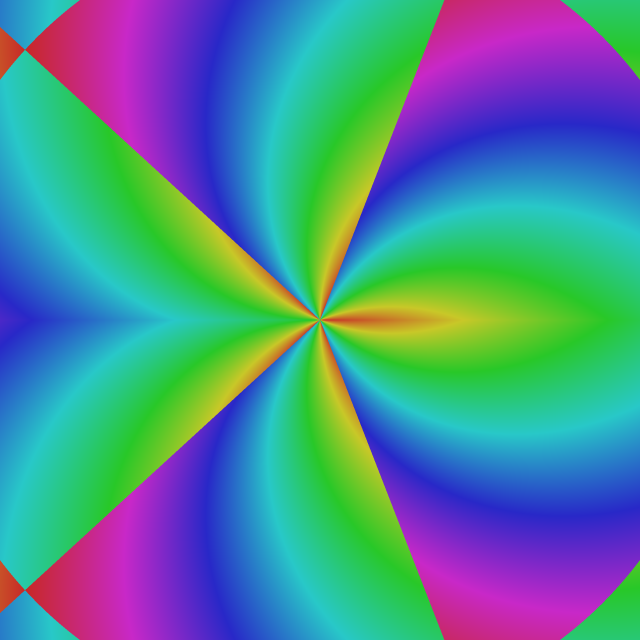
A Shadertoy shader for this background:

```glsl
// A mirrored rainbow flower: hue grows with both radius and angle.
// Each coordinate wraps at its own period, so the colour jumps along
// straight rays and one large ring. Edges are smoothed by supersampling.

const float RAY_STEP    = 1.2;   // radians between colour jumps
const float RING_STEP   = 1.25;  // ring radius, in half canvas heights
const float ANGLE_TO_HUE  = 0.45;
const float RADIUS_TO_HUE = 0.37;
const float DARKEST   = 0.157;
const float BRIGHTEST = 0.784;
const int   SAMPLES   = 3;       // per axis

// Piecewise linear colour wheel, hue in turns
vec3 hueToColor(float hue, float low, float high) {
    vec3 wheel = abs(fract(hue + vec3(0.0, 2.0, 1.0) / 3.0) * 6.0 - 3.0) - 1.0;
    return mix(vec3(low), vec3(high), clamp(wheel, 0.0, 1.0));
}

// Hue from wrapped polar coordinates, mirrored across the x axis
float flowerHue(vec2 p, float rayStep, float ringStep) {
    float angle = atan(abs(p.y), p.x);
    return ANGLE_TO_HUE * mod(angle, rayStep)
         + RADIUS_TO_HUE * mod(length(p), ringStep);
}

void mainImage(out vec4 fragColor, in vec2 fragCoord) {
    vec3 total = vec3(0.0);

    // Average a small grid of samples inside the pixel
    for (int i = 0; i < SAMPLES * SAMPLES; i++) {
        vec2 cell = vec2(i % SAMPLES, i / SAMPLES);
        vec2 offset = (cell + 0.5) / float(SAMPLES) - 0.5;
        // Half height units; the tiny shift keeps samples off the exact centre
        vec2 p = (2.0 * (fragCoord + offset) - iResolution.xy) / iResolution.y + 1e-5;
        float hue = flowerHue(p, RAY_STEP, RING_STEP);
        total += hueToColor(hue, DARKEST, BRIGHTEST);
    }

    fragColor = vec4(total / float(SAMPLES * SAMPLES), 1.0);
}
```
